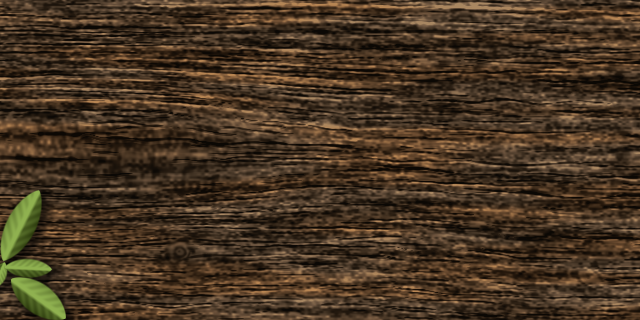
A Shadertoy shader for this texture:

```glsl
// Weathered dark timber with raised horizontal grain, a pointed growth figure
// and a small knot; a sprig of green leaves lies in the lower left corner.
// Staggered strands and ragged fissures along a bent grain set a tone ramp.

const vec3 WOOD_DARK  = vec3(0.14, 0.10, 0.06);
const vec3 WOOD_MID   = vec3(0.27, 0.21, 0.15);
const vec3 WOOD_LIGHT = vec3(0.41, 0.32, 0.24);
const vec3 WOOD_PALE  = vec3(0.60, 0.48, 0.35);
const vec3 WARM_TINT  = vec3(1.10, 0.99, 0.84);
const vec3 LEAF_LIGHT = vec3(0.60, 0.74, 0.34);
const vec3 LEAF_DARK  = vec3(0.23, 0.30, 0.09);

const vec2 KNOT_POS   = vec2(0.56, 0.215);
const vec2 FIGURE_POS = vec2(0.55, 0.52);
const float SEAM_Y    = 0.90;
const float BASE_TONE = 0.94;
const float CONTRAST  = 0.74;
const float RIDGE_GAP = 0.043;
const float CRACK_HALF_WIDTH = 0.0042;

// Leaves: base.xy, tip.xy and half width
const int LEAVES = 4;
const vec4 LEAF_AXIS[LEAVES] = vec4[LEAVES](
    vec4(0.010, 0.185, 0.122, 0.405), vec4(0.015, 0.180, -0.020, 0.100),
    vec4(0.035, 0.128, 0.205, 0.005), vec4(0.015, 0.165, 0.162, 0.158));
const float LEAF_HALF[LEAVES] = float[LEAVES](0.046, 0.022, 0.047, 0.029);

float hash(vec2 p) {
    return fract(sin(dot(p, vec2(127.1, 311.7))) * 43758.5453);
}

// One row of smooth noise, shifted so that neighbouring rows are staggered
float rowNoise(float x, float row) {
    x += 31.0 * hash(vec2(row, 4.7));
    float i = floor(x), f = x - i;
    return mix(hash(vec2(i, row)), hash(vec2(i + 1.0, row)), f * f * (3.0 - 2.0 * f));
}

// Zero-centred strands; each seed gives an independent layer
float layer(vec2 p, vec2 scale, float seed) {
    p = p * scale + seed * vec2(17.3, 9.7);
    float row = floor(p.y), f = p.y - row;
    return mix(rowNoise(p.x, row), rowNoise(p.x, row + 1.0), f * f * (3.0 - 2.0 * f)) - 0.5;
}

// Height across the grain, bent around the pointed figure and the knot
float grainCoord(vec2 p) {
    float u = (p.y - FIGURE_POS.y) / 0.15;
    float v = p.y - 0.075 * u * exp(-u * u * 0.6) * (1.0 - smoothstep(0.4, 1.15, p.x));
    vec2 q = (p - KNOT_POS) / vec2(0.17, 0.075);
    v -= 0.036 * q.y * exp(-dot(q, q));
    v += 0.015 * p.x + 0.03 * layer(p, vec2(1.3, 1.8), 1.0);
    v += 0.006 * layer(p, vec2(6.0, 14.0), 2.0);
    return v + 0.004 * layer(p, vec2(24.0, 40.0), 3.0);
}

// Tapered, ragged fissures, at most one per row of the grain
float cracks(vec2 g, float rows, float stretch) {
    float y = g.y * rows, row = floor(y);
    float centre = 0.5 + 0.4 * (rowNoise(g.x * 9.0, row + 200.0) - 0.5);
    float opening = smoothstep(0.45, 0.9, rowNoise(g.x * stretch, row + 400.0));
    opening *= 0.3 + 1.4 * rowNoise(g.x * 34.0, row + 600.0);
    float halfWidth = CRACK_HALF_WIDTH * rows * opening + 0.001;
    return (1.0 - smoothstep(0.2 * halfWidth, halfWidth, abs(y - row - centre)))
         * smoothstep(0.0, 0.35, opening);
}

float woodTone(vec2 p, vec2 g) {
    float fine = 2.0 * layer(g, vec2(2.5, 55.0), 6.0)
               + 2.7 * layer(g, vec2(7.0, 95.0), 7.0)
               + 2.5 * layer(g, vec2(20.0, 140.0), 8.0)
               + 3.1 * layer(g, vec2(85.0, 150.0), 9.0);

    // Broad shading: dark calm figure, dim lower right, lighter top board
    vec2 f = (p - FIGURE_POS) / vec2(0.36, 0.11);
    float figure = exp(-dot(f, f) * dot(f, f));
    float z = fine * (1.0 - 0.25 * figure) - 0.4 * figure;
    z += 0.75 * layer(g, vec2(0.8, 15.0), 5.0) + 0.25 * layer(p, vec2(2.0, 5.0), 11.0);
    z -= 0.3 * smoothstep(0.9, 2.0, p.x) * (1.0 - smoothstep(0.1, 0.5, p.y));

    // Long pale ridges with dark furrows, strongest in the upper half
    float phase = g.y / RIDGE_GAP + 1.5 * layer(g, vec2(0.7, 7.0), 12.0);
    float saw = fract(phase);
    float crest = smoothstep(0.50, 0.68, saw) * (1.0 - smoothstep(0.74, 0.82, saw));
    float furrow = smoothstep(0.0, 0.12, saw) * (1.0 - smoothstep(0.16, 0.4, saw));
    float worn = smoothstep(-0.15, 0.3, layer(g, vec2(1.5, 24.0), 10.0));
    float upper = smoothstep(0.52, 0.70, p.y);
    z += (2.2 * crest - 0.7 * furrow) * worn * mix(0.25, 1.0, upper);

    // Two sizes of fissure, each with a lit lower lip
    vec2 lip = vec2(0.0, 0.0065);
    z += 1.1 * cracks(g + lip, 32.0, 3.2) - 2.4 * cracks(g, 32.0, 3.2);
    z += 0.9 * cracks(g + lip, 66.0, 8.0) - 2.0 * cracks(g, 66.0, 8.0);

    // Board edge
    float seam = p.y - SEAM_Y - 0.012 * layer(p, vec2(4.0, 1.0), 13.0);
    z += 0.2 * smoothstep(0.0, 0.02, seam);
    z -= 1.6 * (1.0 - smoothstep(0.002, 0.007, abs(seam)));

    // Knot with uneven rings
    vec2 k = (p - KNOT_POS) * mat2(0.87, 0.5, -0.5, 0.87) / vec2(0.060, 0.042);
    float r = length(k) + 0.4 * layer(p, vec2(30.0, 40.0), 14.0);
    float rings = 0.7 * sin(r * 15.0) - 0.5 + 0.6 * fine;
    return mix(z, rings, 1.0 - smoothstep(0.6, 1.1, r));
}

vec3 woodRamp(float t) {
    vec3 c = mix(WOOD_DARK * 0.3, WOOD_DARK, clamp(0.8 * t + 1.0, 0.0, 1.0));
    c = mix(c, WOOD_MID, clamp(t, 0.0, 1.0));
    c = mix(c, WOOD_LIGHT, clamp(t - 1.0, 0.0, 1.0));
    return mix(c, WOOD_PALE, clamp(t - 2.0, 0.0, 1.3));
}

// Returns signed distance, position along the leaf and position across it
vec3 leafShape(vec2 p, vec4 axis, float halfWidth) {
    vec2 along = axis.zw - axis.xy, d = p - axis.xy;
    float len = length(along), s = dot(d, along) / (len * len);
    float t = (along.x * d.y - along.y * d.x) / len, c = clamp(s, 0.0, 1.0);
    float edge = abs(t) - halfWidth * pow(4.0 * c * (1.0 - c), 0.75);
    return vec3(max(0.85 * edge, (abs(s - 0.5) - 0.5) * len), s, t / halfWidth);
}

vec3 leafColor(vec3 leaf) {
    float side = abs(leaf.z), blade = smoothstep(0.05, 0.3, side);
    float light = 0.5 + 0.3 * sign(leaf.z) * blade - 0.3 * side * side;
    light += 0.09 * sin((leaf.y - 0.22 * side) * 42.0) * blade + 0.4 * (1.0 - blade);
    return mix(LEAF_DARK, LEAF_LIGHT, clamp(light, -0.3, 1.15));
}

void mainImage(out vec4 fragColor, in vec2 fragCoord) {
    vec2 p = fragCoord / iResolution.y;
    float aa = 1.0 / iResolution.y;

    // Timber
    vec2 g = vec2(p.x, grainCoord(p));
    float warm = smoothstep(-0.3, 0.4, layer(g, vec2(2.5, 26.0), 15.0));
    vec3 color = woodRamp(BASE_TONE + CONTRAST * woodTone(p, g));
    color *= mix(vec3(1.0), WARM_TINT, warm);

    // Leaf shadows, then the leaves themselves
    for (int i = 0; i < LEAVES; i++) {
        float d = leafShape(p - vec2(0.012, -0.012), LEAF_AXIS[i], LEAF_HALF[i]).x;
        color *= mix(0.4, 1.0, smoothstep(-0.01, 0.03, d));
    }
    for (int i = 0; i < LEAVES; i++) {
        vec3 leaf = leafShape(p, LEAF_AXIS[i], LEAF_HALF[i]);
        color = mix(color, leafColor(leaf), 1.0 - smoothstep(-aa, aa, leaf.x));
    }
    fragColor = vec4(color, 1.0);
}
```
